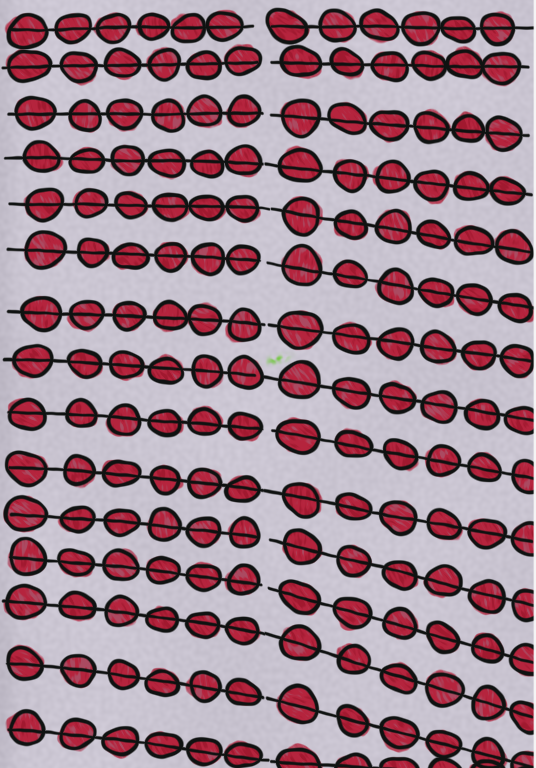
A Shadertoy shader for this pattern:

```glsl
// Fifteen hand-drawn strings of red crayon beads on pale paper, each in two strands.
// Every row is a sagging curve; beads are wobbly ellipses spaced along it by a loop.
// Gradient noise gives the crayon streaks, the uneven ink and the paper grain.

const float PI = 3.14159;

// Row heights from the top, in percent: left edge, middle, right edge.
const vec3 ROWS[15] = vec3[15](
    vec3(3.8, 3.4, 3.7), vec3(8.8, 8.0, 8.9), vec3(14.8, 14.8, 17.8),
    vec3(20.6, 21.3, 25.5), vec3(26.6, 27.0, 33.0), vec3(32.5, 34.0, 40.2),
    vec3(40.6, 42.2, 47.1), vec3(46.8, 49.0, 54.8), vec3(53.7, 55.8, 62.4),
    vec3(60.8, 63.8, 70.7), vec3(67.0, 70.0, 79.0), vec3(72.6, 76.2, 86.5),
    vec3(78.4, 82.4, 93.6), vec3(86.4, 90.8, 100.0), vec3(95.0, 99.0, 101.5));

vec2 hash2(vec2 p) {
    vec3 q = fract(p.xyx * vec3(0.1031, 0.1030, 0.0973));
    q += dot(q, q.yzx + 33.33);
    return fract((q.xx + q.yz) * q.zy);
}

float corner(vec2 cell, vec2 offset) {
    float a = 2.0 * PI * hash2(cell).x;
    return dot(vec2(cos(a), sin(a)), offset);
}

float gradientNoise(vec2 p) {
    vec2 i = floor(p), f = p - i, u = f * f * (3.0 - 2.0 * f), e = vec2(1, 0);
    return mix(mix(corner(i, f), corner(i + e, f - e), u.x),
               mix(corner(i + e.yx, f - e.yx), corner(i + 1.0, f - 1.0), u.x), u.y);
}

mat2 rotation(float a) { return mat2(cos(a), -sin(a), sin(a), cos(a)); }

// Height of a row's string at x; the two strands meet at x = 0.341.
float stringY(vec3 row, float x) {
    return x < 0.341 ? mix(row.x, row.y, pow(max(x, 0.0) / 0.341, 1.4))
                     : mix(row.y, row.z, (x - 0.341) / 0.358);
}

// Approximate signed distance to an ellipse with a hand-drawn wobble.
float beadDistance(vec2 q, vec2 radius, vec2 seed) {
    q += 1e-5;
    float a = atan(q.y, q.x), k = length(q / radius);
    float wobble = 0.05 * sin(2.0 * a + 6.3 * seed.x) + 0.05 * sin(3.0 * a + 6.3 * seed.y);
    return k * (k - 1.0 - wobble) / length(q / (radius * radius));
}

void mainImage(out vec4 fragColor, in vec2 fragCoord) {
    float px = 1.0 / iResolution.y, aspect = iResolution.x * px;
    vec2 p = vec2(fragCoord.x, iResolution.y - fragCoord.y) * px;
    vec2 hand = p + 0.0011 * vec2(gradientNoise(p * 70.0), gradientNoise(p * 70.0 + 31.0));
    float inkWidth = 0.0025 + 0.0008 * gradientNoise(p * 45.0 + 9.0);
    float ink = 1.0, crayon = 0.0, tone = 0.0;

    for (int i = 0; i < 15; i++) {
        vec3 row = ROWS[i] * 0.01;
        float r = float(i);
        if (abs(p.y - stringY(row, p.x)) > 0.06) continue;

        for (int side = 0; side < 2; side++) {
            bool left = side == 0;
            vec2 rowSeed = hash2(vec2(r + 3.0, float(side) + 17.0));

            // String, with loose ends at the middle gap
            vec2 span = left ? vec2(0.002 + 0.013 * rowSeed.x, 0.328 + 0.022 * rowSeed.y)
                             : vec2(0.343 + 0.012 * rowSeed.x, 0.684 + 0.022 * rowSeed.y);
            float sway = 0.003 * gradientNoise(vec2(p.x * 9.0, r * 7.3 + float(side) * 3.1));
            float beyond = max(max(span.x - hand.x, hand.x - span.y), 0.0);
            float drop = hand.y - stringY(row, hand.x) - sway;
            ink = min(ink, length(vec2(beyond, drop)) - inkWidth * 0.8);

            // Beads: the first of each strand is the largest
            float bulge = (r - 4.5) / 2.7;
            vec2 ends = left ? vec2(0.034 + 0.025 * exp(-bulge * bulge), i == 0 ? 0.293 : 0.317)
                             : vec2(i == 0 ? 0.375 : 0.391, min(0.649 + 0.0045 * r, 0.688));
            float slope = left ? (row.y - row.x) / 0.341 : (row.z - row.y) / 0.358;
            for (int j = 0; j < 6; j++) {
                vec2 id = vec2(r * 13.0 + 5.0, float(j + side * 6) * 7.0 + 2.0);
                vec2 seed = hash2(id), seed2 = hash2(id + 101.0), seed3 = hash2(id + 211.0);
                float x = mix(ends.x, ends.y, pow(float(j) / 5.0, 0.9)) + 0.005 * (seed.x - 0.5);
                vec2 center = vec2(x, stringY(row, x) + 0.007 * (seed.y - 0.5));
                vec2 q = hand - center;
                if (dot(q, q) > 0.002) continue;
                vec2 radius = vec2(0.0192, 0.0150) + vec2(0.0037, 0.0048) * seed2;
                radius *= (j == 0 ? 1.17 : 1.0) * (left ? 0.98 : 1.04);
                mat2 turn = rotation(atan(slope) + (left ? 0.05 : 0.2) + 0.5 * (seed3.x - 0.5));
                float outline = beadDistance(turn * q, radius, seed);
                ink = min(ink, abs(outline) - inkWidth);

                // Crayon, slightly out of register with its outline
                vec2 slip = 0.008 * (seed3 - 0.5);
                float fill = beadDistance(turn * (q - slip), radius * 1.01, seed2)
                           + 0.003 * gradientNoise(p * 90.0 + id);
                float cover = smoothstep(0.0015, -0.0015, min(fill, outline + 0.001));
                cover *= outline > 0.0 ? 0.8 : 1.0;
                vec2 stroke = rotation(0.5 + 1.2 * seed.x) * q;
                float streak = gradientNoise(stroke * vec2(60.0, 260.0) + id)
                             + 0.8 * gradientNoise(q * 75.0 + id.yx);
                if (cover > crayon) tone = streak + 0.5 * (seed2.y - 0.5);
                crayon = max(crayon, cover);
            }
        }
    }

    // Paper with grain, faint stains and one green smudge
    vec3 color = vec3(0.79, 0.77, 0.82) + 0.035 * gradientNoise(p * 130.0);
    color += 0.03 * gradientNoise(p * 5.0) - 0.04 * smoothstep(0.03, 0.0, p.x);
    vec2 smudge = rotation(-0.25) * (p - vec2(0.361, 0.468));
    float green = exp(-dot(smudge * vec2(75.0, 200.0), smudge * vec2(75.0, 200.0)));
    color = mix(color, vec3(0.45, 0.78, 0.25), green * smoothstep(-0.4, 0.4, gradientNoise(p * 150.0)));

    // Crayon, then ink on top
    vec3 red = mix(vec3(0.71, 0.14, 0.24), vec3(0.67, 0.29, 0.38), smoothstep(0.1, 0.6, tone));
    red = mix(red, vec3(0.58, 0.07, 0.15), 0.6 * smoothstep(-0.1, -0.6, tone));
    color = mix(color, red, crayon);
    color = mix(color, vec3(0.06, 0.07, 0.065), smoothstep(px, -px, ink));
    color = mix(color, vec3(0.96), smoothstep(-px, px, p.x - aspect + 0.003));
    fragColor = vec4(color, 1.0);
}
```
